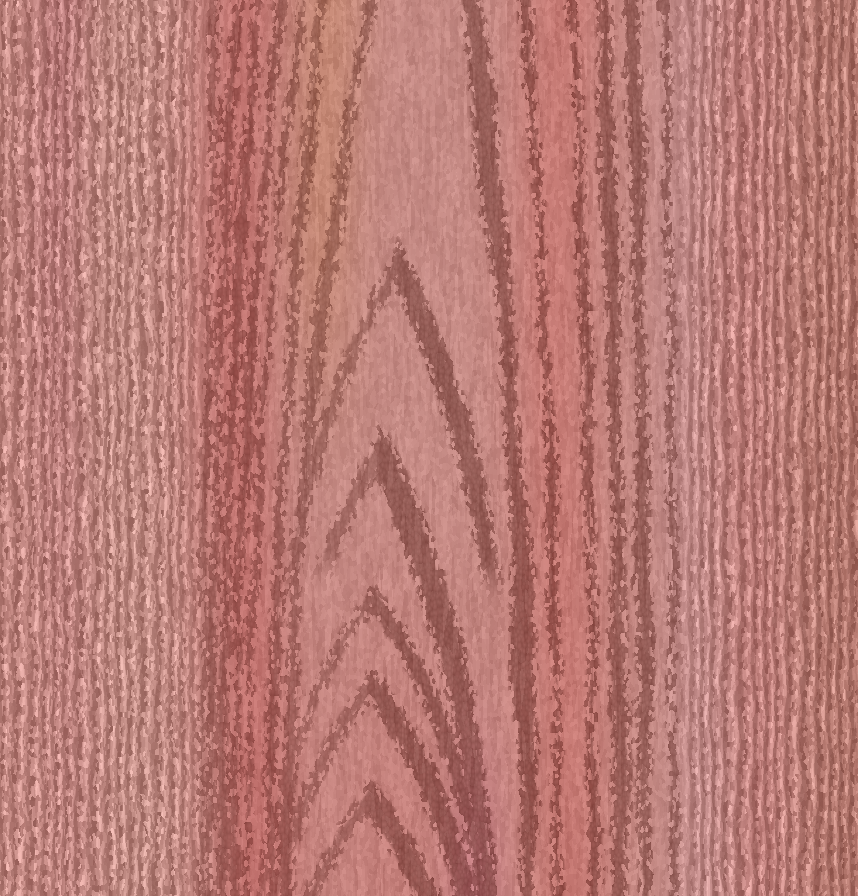
Give the GLSL for this texture, as a Shadertoy shader.

```glsl
// Pink stained oak board: cathedral arches between straight, porous side grain.
#define SIDE_PITCH 0.0148
#define SIDE_DEPTH 0.78
#define ARCH_SPREAD 0.16
#define RAGGED 0.011
#define PORE_SCALE vec2(250.0, 170.0)
#define FIBER_SCALE vec2(240.0, 26.0)
#define VEIN_TINT vec3(0.735, 0.645, 0.625)
#define STAIN 0.74
#define SPECKLE 0.105
#define TAU 6.2831853

vec2 hash2(vec2 p) {
    vec2 q = vec2(dot(p, vec2(127.1, 311.7)), dot(p, vec2(269.5, 183.3)));
    return fract(sin(q) * 43758.5);
}

// Cellular noise: x is the nearest distance, y a random value of that cell.
vec2 cellular(vec2 p) {
    vec2 cell = floor(p), f = fract(p), best = vec2(9.0, 0.0);
    for (int j = -1; j <= 1; j++)
    for (int i = -1; i <= 1; i++) {
        vec2 o = vec2(i, j), h = hash2(cell + o);
        float d = length(o + h - f);
        if (d < best.x) best = vec2(d, fract(h.x * 7.3 + h.y * 3.1));
    }
    return best;
}

float bump(float x, float center, float width) {
    float d = (x - center) / width;
    return exp(-d * d);
}

float stripe(float dist, float halfWidth) {
    return 1.0 - smoothstep(-0.0022, 0.0022, dist - halfWidth);
}

// Nested pointed arches: apex x, apex depth, end depth, half width.
float arches(vec2 p, float rag) {
    const vec4 arch[5] = vec4[5](
        vec4(0.463, 0.295, 0.68, 0.0125), vec4(0.441, 0.505, 1.10, 0.0155),
        vec4(0.434, 0.668, 1.20, 0.0095), vec4(0.432, 0.765, 1.20, 0.0125),
        vec4(0.430, 0.890, 1.20, 0.0130));
    float ink = 0.0;
    for (int i = 0; i < 5; i++) {
        vec4 a = arch[i];
        float side = p.x - a.x, fall = p.y - a.y;
        float right = smoothstep(-0.02, 0.015, side);
        float len = i < 2 ? 0.30 : 0.20;
        float spread = ARCH_SPREAD * (i < 2 ? mix(1.15, 1.0, right) : 1.0);
        float e = exp(-max(fall, -0.15) / len);
        float slope = spread / len * e;
        float d = abs(abs(side) - spread * (1.0 - e)) / sqrt(1.0 + slope * slope);
        float w = a.w * mix(0.55, 1.0, right) * mix(1.0, 0.6, smoothstep(0.18, 0.45, fall));
        float fade = 1.0 - smoothstep(a.z - 0.06, a.z, p.y);
        if (i == 1) fade *= max(right, 1.0 - smoothstep(0.10, 0.16, fall));
        ink = max(ink, stripe(d + rag, w) * fade * mix(0.72, 1.0, right));
    }
    return ink;
}

// Long veins bowing away from the arches: top x, bow, half width.
float veins(vec2 p, float rag) {
    const vec3 vein[13] = vec3[13](
        vec3(0.548, 0.068, 0.0115), vec3(0.612, 0.038, 0.0055), vec3(0.667, 0.025, 0.0055),
        vec3(0.702, 0.021, 0.0085), vec3(0.737, 0.015, 0.0080), vec3(0.775, 0.010, 0.0040),
        vec3(0.432, -0.098, 0.0075), vec3(0.376, -0.060, 0.0055), vec3(0.352, -0.064, 0.0035),
        vec3(0.328, -0.055, 0.0060), vec3(0.301, -0.043, 0.0065), vec3(0.276, -0.031, 0.0055),
        vec3(0.252, -0.016, 0.0045));
    float ink = 0.0;
    for (int i = 0; i < 13; i++) {
        vec3 v = vein[i];
        float k = float(i);
        float x = v.x + v.y * p.y * (2.0 - p.y) + 0.0018 * sin(p.y * 23.0 + k * 2.4);
        float w = v.z * (0.9 + 0.25 * sin(p.y * 11.0 + k * 1.7));
        ink = max(ink, stripe(abs(p.x - x) + rag, w) * (i < 6 ? 1.0 : 0.85));
    }
    return ink;
}

// Broad stains running down the board.
vec3 stain(vec2 p) {
    float x = p.x + 0.010 * sin(p.y * 5.0), y = p.y;
    vec3 c = vec3(0.0);
    c += vec3(-0.01, -0.11, -0.10) * bump(x, 0.285, 0.050);
    c += vec3(0.00, -0.01, -0.08) * bump(x, 0.385, 0.045) * (1.0 - smoothstep(0.2, 0.6, y));
    c += vec3(0.01, -0.08, -0.08) * bump(x, 0.655, 0.055);
    c += vec3(0.00, -0.055, -0.05) * bump(x, 0.46, 0.14) * smoothstep(0.45, 1.0, y);
    c += vec3(-0.01, -0.04, 0.01) * bump(x, 0.545, 0.035) * smoothstep(0.7, 1.0, y);
    c += vec3(-0.03, -0.06, -0.03) * bump(x, 0.075, 0.035) * (1.0 - 0.8 * y);
    c += vec3(0.00, 0.03, 0.02) * bump(x, 0.150, 0.060);
    c += vec3(-0.01, 0.01, 0.03) * bump(x, 0.805, 0.040);
    c += vec3(-0.02, -0.05, -0.04) * bump(x, 0.880, 0.040);
    c += vec3(-0.07, -0.08, -0.10) * smoothstep(0.88, 0.97, x);
    return vec3(0.770, 0.540, 0.517) + STAIN * c;
}

void mainImage(out vec4 fragColor, in vec2 fragCoord) {
    vec2 p = fragCoord / iResolution.xy;
    p.y = 1.0 - p.y; // depth measured down from the top edge

    vec2 pore = cellular(p * PORE_SCALE);
    vec2 fiber = cellular(p * FIBER_SCALE + 17.0);
    float rag = (pore.y - 0.5) * RAGGED;

    // Dense wavering side grain with a lit edge on each groove
    float left = 1.0 - smoothstep(0.20, 0.27, p.x);
    float side = max(left, smoothstep(0.76, 0.83, p.x));
    float waver = 0.0014 * sin(p.y * 37.0 + p.x * 50.0) + 0.0010 * sin(p.y * 91.0 - p.x * 140.0);
    waver += 0.0030 * sin(p.x * 83.0 + 1.5 * sin(p.y * 3.0));
    float phase = TAU * (p.x + waver + rag * mix(0.35, 0.60, left)) / SIDE_PITCH;
    float groove = smoothstep(-0.05, 0.70, sin(phase)) * side * (0.55 + 0.45 * fiber.y);
    float lit = smoothstep(0.35, 0.95, sin(phase + 2.4)) * side;

    // Porous ink of the arches and veins
    float ink = max(arches(p, rag), veins(p, rag));
    float band = ink;
    ink *= 0.62 + 0.50 * smoothstep(0.10, 0.80, pore.x * 0.5 + 0.6 * pore.y);
    ink = max(ink, groove * SIDE_DEPTH);

    vec3 color = stain(p);
    color *= mix(vec3(1.0), VEIN_TINT, ink);
    color += 0.085 * lit * (0.4 + pore.y);
    color += 0.065 * (fiber.y - 0.5);
    color += SPECKLE * (pore.y - 0.5) * (0.6 + 0.4 * max(side, band));
    fragColor = vec4(clamp(color, 0.0, 1.0), 1.0);
}
```
